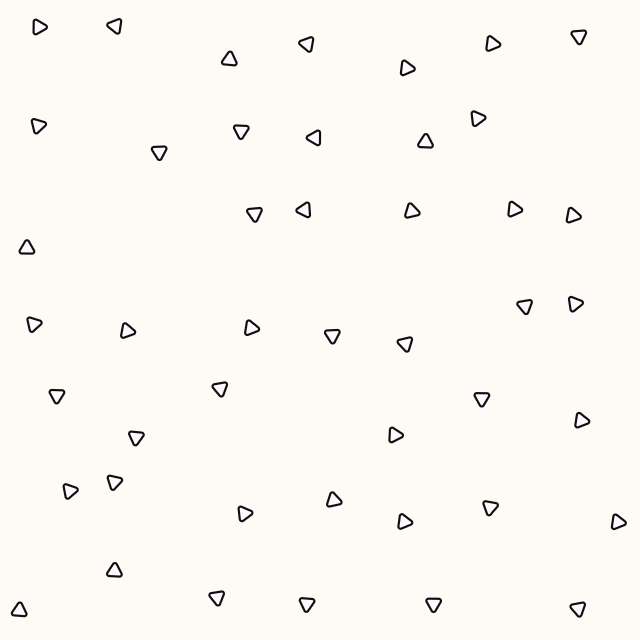
A WebGL 1 fragment shader for this pattern:

```glsl
precision highp float;

uniform vec2 u_resolution;

// Lengths are fractions of the canvas
const vec3 PAPER = vec3(0.992, 0.986, 0.966);
const vec3 FILL = vec3(0.985, 0.980, 0.998);
const vec3 INK = vec3(0.070, 0.050, 0.060);
const float GRID = 7.0;             // cells per side
const float JITTER = 0.29;          // largest offset, in cells
const float GAP_PERIOD = 12.0;      // one empty cell in this many
const float GAP_OFFSET = 5.0;
const float HALF_SIDE = 0.0080;     // triangle before rounding
const float ROUNDING = 0.0034;      // corner radius of the stroke's centre line
const float STROKE = 0.0034;        // stroke width
const float TILT = 0.24;            // largest deviation from a quarter turn
const vec3 TURN_SHARES = vec3(0.33, 0.62, 0.82); // cumulative: down, right, up
const float QUARTER = 1.5707963;
const float SQRT3 = 1.7320508;

vec3 hash3(vec2 cell) {
    vec3 q = fract(cell.xyx * vec3(0.1031, 0.1030, 0.0973) + 0.371);
    q += dot(q, q.yxz + 33.33);
    return fract((q.xxy + q.yzz) * q.zyx);
}

mat2 rotation(float angle) {
    float c = cos(angle), s = sin(angle);
    return mat2(c, -s, s, c);
}

// Signed distance to an equilateral triangle pointing up
float triangleDistance(vec2 p, float halfSide) {
    p.x = abs(p.x) - halfSide;
    p.y += halfSide / SQRT3;
    if (p.x + SQRT3 * p.y > 0.0) {
        p = vec2(p.x - SQRT3 * p.y, -SQRT3 * p.x - p.y) * 0.5;
    }
    p.x -= clamp(p.x, -2.0 * halfSide, 0.0);
    return -length(p) * sign(p.y);
}

// Down, right, up or left, with a slight tilt
float heading(float pick, float tilt) {
    float turns = 2.0 + dot(step(TURN_SHARES, vec3(pick)), vec3(1.0));
    return turns * QUARTER + (tilt * 2.0 - 1.0) * TILT;
}

void main() {
    float pixel = 1.0 / min(u_resolution.x, u_resolution.y);
    vec2 uv = gl_FragCoord.xy * pixel;
    vec2 cell = floor(uv * GRID);

    // Each triangle stays within its own cell
    vec3 place = hash3(cell + 3.0);
    vec3 pose = hash3(cell + 57.0);
    vec2 centre = (cell + 0.5 + (place.xy * 2.0 - 1.0) * JITTER) / GRID;
    vec2 local = rotation(heading(pose.x, pose.y)) * (uv - centre);

    float outline = triangleDistance(local, HALF_SIDE) - ROUNDING;
    float edge = abs(outline) - 0.5 * STROKE;
    float inside = clamp(0.5 - outline / pixel, 0.0, 1.0);
    float stroke = clamp(0.5 - edge / pixel, 0.0, 1.0);

    // Leave a few cells empty
    float index = cell.x + GRID * cell.y;
    float gap = abs(mod(index + 0.5, GAP_PERIOD) - 0.5 - GAP_OFFSET);
    float present = step(0.5, gap);

    vec3 colour = mix(PAPER, FILL, inside * present);
    colour = mix(colour, INK, stroke * present);
    gl_FragColor = vec4(colour, 1.0);
}
```
